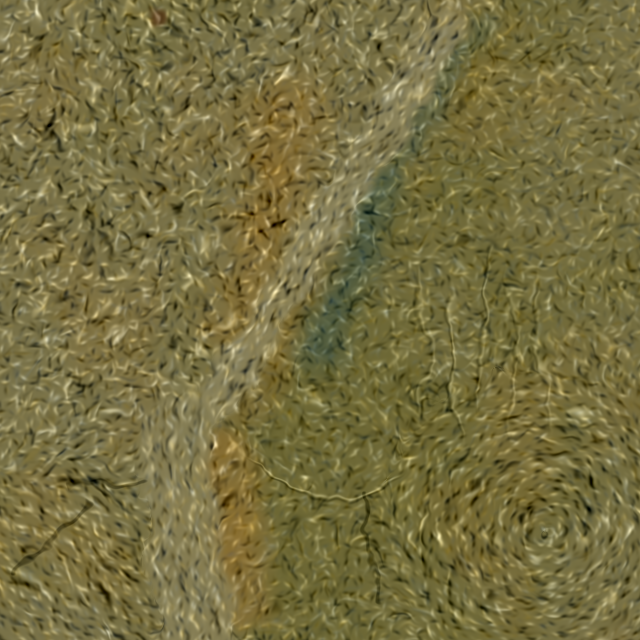
This texture is drawn by a Shadertoy shader. Its source:

```glsl
const vec3 KHAKI = vec3(0.475, 0.447, 0.282);
const vec3 MOSS  = vec3(0.425, 0.405, 0.205);
const vec3 OCHRE = vec3(0.545, 0.430, 0.185);
const vec3 PALE  = vec3(0.550, 0.520, 0.365);
const vec3 TEAL  = vec3(0.290, 0.350, 0.255);
const vec3 RUST  = vec3(0.330, 0.210, 0.080);
const vec3 LIGHT_TINT  = vec3(1.00, 0.98, 0.92);
const vec3 SHADOW_TINT = vec3(1.02, 0.96, 0.74);
const float COARSE_CELLS = 42.0;
const float FINE_CELLS = 86.0;
const float COARSE_RELIEF = 0.25;
const float FINE_RELIEF = 0.22;
const float HUE_SPREAD = 0.045;
const float LINE_WIDTH = 0.0026;

vec3 hash3(vec2 cell) {
    vec3 h = fract(vec3(cell.xyx) * vec3(0.1031, 0.1030, 0.0973));
    h += dot(h, h.yxz + 33.33);
    return fract((h.xxy + h.yzz) * h.zyx);
}

// Layered sines, roughly -1 to 1
float drift(vec2 p) {
    float sum = 0.0, weight = 0.55;
    for (int i = 0; i < 4; i++) {
        p = mat2(1.5, 1.1, -1.1, 1.5) * p + 2.3;
        sum += weight * sin(p.x + 1.7 * sin(p.y));
        weight *= 0.6;
    }
    return sum;
}

float segment(vec2 p, vec2 a, vec2 b) {
    vec2 ab = b - a;
    return length(p - a - ab * clamp(dot(p - a, ab) / dot(ab, ab), 0.0, 1.0));
}

float band(vec2 p, vec2 a, vec2 b, float inner, float outer) {
    return 1.0 - smoothstep(inner, outer, segment(p, a, b));
}

// Cellular brush marks: x is lit relief, y is a hue offset
vec2 brushMarks(vec2 p, float heading, float jitter, float width) {
    vec2 cell = floor(p), sum = vec2(0.0);
    for (int y = -1; y <= 1; y++)
    for (int x = -1; x <= 1; x++) {
        vec2 id = cell + vec2(x, y);
        vec3 h = hash3(id), k = hash3(id + 71.7);
        float angle = heading + jitter * (h.z - 0.5);
        vec2 d = p - id - h.xy;
        vec2 along = vec2(cos(angle), sin(angle));
        float u = dot(d, along) / 0.52;
        float v = (along.x * d.y - along.y * d.x) / width;
        v += 0.5 * (k.z - 0.5) * u * u;
        float mark = exp(-u * u - v * v);
        sum += mark * vec2((2.0 * k.x - 1.0) * (0.8 + v), 2.0 * k.y - 1.0);
    }
    return sum;
}

// Thin raised line with a shadow on one side
float ridge(float d) {
    float lit = d / LINE_WIDTH, dark = lit + 1.9;
    return exp(-lit * lit) - 0.75 * exp(-dark * dark);
}

void mainImage(out vec4 fragColor, in vec2 fragCoord) {
    vec2 uv = fragCoord / iResolution.xy;
    float broad = drift(uv * 3.0), mottled = drift(uv * 14.0 + 5.0);
    vec2 p = uv + 0.012 * vec2(mottled, drift(uv * 11.0 + 9.0));

    // Soft regions
    float limb = band(p, vec2(0.335, 0.37), vec2(0.69, 0.95), 0.022, 0.040);
    float trunk = band(p, vec2(0.275, 0.32), vec2(0.315, -0.1), 0.050, 0.072);
    float edge = 0.38 + 0.61 * max(uv.y - 0.37, 0.0);
    float right = smoothstep(-0.05, 0.06, p.x - edge);
    float lower = 1.0 - smoothstep(0.20, 0.36, p.y);
    float swirl = right * (1.0 - smoothstep(0.18, 0.34, length(p - vec2(0.85, 0.17))));
    float ochre = 0.75 * band(p, vec2(0.38, 0.50), vec2(0.46, 0.82), 0.0, 0.10);
    ochre = max(ochre, 0.8 * band(p, vec2(0.36, 0.30), vec2(0.385, 0.05), 0.01, 0.06));
    ochre = max(ochre, 0.5 * band(p, vec2(0.39, 0.37), vec2(0.53, 0.60), 0.0, 0.06));
    float teal = 0.8 * band(p, vec2(0.50, 0.45), vec2(0.60, 0.72), 0.0, 0.065);
    teal = max(teal, 0.55 * band(p, vec2(0.60, 0.72), vec2(0.75, 0.96), 0.0, 0.04));

    // Base colour
    float moss = right * (1.0 - 0.65 * smoothstep(0.72, 1.0, p.x));
    moss = clamp(moss + 0.35 * broad + 0.15 * mottled, 0.0, 1.0);
    vec3 color = mix(KHAKI, MOSS, moss);
    color = mix(color, OCHRE, 0.25 * smoothstep(0.1, 0.9, drift(uv * 4.0 + 17.0)));
    color = mix(color, OCHRE, ochre * (0.85 + 0.25 * mottled));
    color = mix(color, TEAL, teal);
    color = mix(color, PALE, 0.8 * max(limb, 0.75 * trunk));

    // Brush direction and roughness
    float wander = 1.1 + 1.5 * broad;
    vec2 flow = vec2(cos(wander), sin(wander));
    flow = mix(flow, vec2(0.72, -0.69), lower * (1.0 - right));
    flow = mix(flow, normalize(vec2(0.17 - uv.y, uv.x - 0.85) + 0.0001), swirl);
    flow = mix(flow, vec2(0.52, 0.85), max(limb, ochre));
    flow = mix(flow, vec2(-0.08, 1.0), trunk);
    float heading = atan(flow.y, flow.x);
    float order = max(max(limb, trunk), max(swirl, lower * (1.0 - right)));
    float jitter = mix(2.2, 0.6, order);
    float rough = mix(1.05, 0.62, right * (1.0 - swirl)) + 0.15 * mottled;
    rough *= 1.0 - 0.25 * trunk;

    vec2 coarse = brushMarks(p * COARSE_CELLS, heading, jitter, 0.17);
    vec2 fine = brushMarks(uv * FINE_CELLS + 31.0, heading, jitter + 0.5, 0.28);
    float relief = rough * COARSE_RELIEF * coarse.x;
    relief += mix(rough, 1.0, 0.4) * FINE_RELIEF * fine.x;

    // Scraped ridges
    for (int i = 0; i < 5; i++) {
        float n = float(i);
        float x = 0.66 + 0.048 * n + 0.010 * sin(17.0 * uv.y + 2.1 * n);
        float span = 1.0 - smoothstep(0.07, 0.15, abs(uv.y - 0.46 - 0.03 * sin(4.0 * n)));
        relief += span * (0.07 + 0.07 * hash3(vec2(n, 3.0)).x) * ridge(p.x - x);
    }
    float bow = p.y - 0.215 - 4.0 * (p.x - 0.52) * (p.x - 0.52);
    relief += 0.16 * ridge(bow) * (1.0 - smoothstep(0.09, 0.13, abs(uv.x - 0.51)));

    // Cracks and a rust spot
    float crack = segment(p, vec2(0.03, 0.10), vec2(0.13, 0.21));
    crack = min(crack, segment(p, vec2(0.11, 0.235), vec2(0.22, 0.25)));
    crack = min(crack, segment(p, vec2(0.57, 0.23), vec2(0.585, 0.06)));
    relief -= 0.17 * (1.0 - smoothstep(0.001, 0.005, crack));
    color = mix(color, RUST, 0.8 * (1.0 - smoothstep(0.007, 0.022, length(p - vec2(0.25, 0.965)))));

    color += HUE_SPREAD * (coarse.y + fine.y) * vec3(0.5, 0.1, -0.8);
    color += relief * mix(SHADOW_TINT, LIGHT_TINT, smoothstep(-0.05, 0.05, relief));
    fragColor = vec4(clamp(color, 0.0, 1.0), 1.0);
}
```
